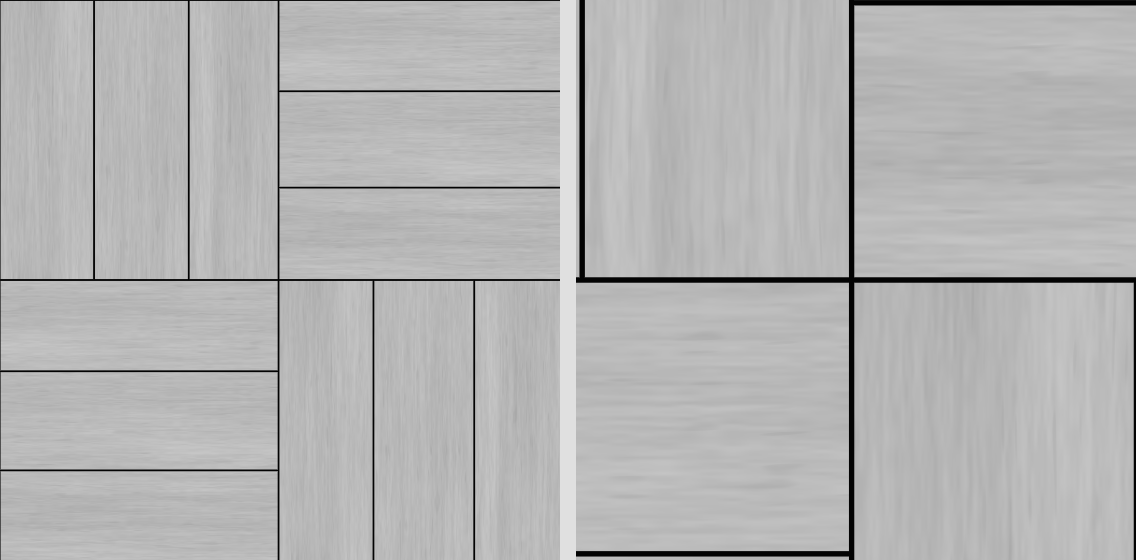
Left, the full canvas; right, a detail of the centre.
Give the GLSL for this texture, as a WebGL 1 fragment shader.

```glsl
precision highp float;
uniform vec2 u_resolution;

float hash(vec2 p) {
  return fract(sin(dot(p, vec2(12.9898, 78.233))) * 43758.5453);
}

float noise(vec2 p) {
  vec2 i = floor(p), f = fract(p);
  f = f * f * (3.0 - 2.0 * f);
  return mix(mix(hash(i), hash(i + vec2(1.0, 0.0)), f.x),
             mix(hash(i + vec2(0.0, 1.0)), hash(i + 1.0), f.x), f.y);
}

// Grey of a board; w runs across it, v along the grain
float wood(float w, float v, float plank, float horizontal) {
  float seed = plank * 7.3 + horizontal * 31.0;
  float warp = noise(vec2(v * 14.0, seed)) - 0.5;
  float wavy = w + 0.006 * warp;

  // Broad heartwood band and pale streak, placed per board
  float darkAt = plank < 0.5 ? 0.06 : plank < 1.5 ? mix(0.11, 0.04, horizontal) : 0.075;
  float paleAt = plank < 0.5 ? 0.125 : plank < 1.5 ? 0.14 : 0.03;
  float dark = 1.0 - smoothstep(0.026, 0.042, abs(w - darkAt + 0.003 * warp));
  dark *= 0.45 + 0.55 * noise(vec2(v * 5.0, seed + 4.0));
  float pale = 1.0 - smoothstep(0.004, 0.02, abs(wavy - paleAt));
  pale *= noise(vec2(v * 9.0, seed + 9.0));

  // Long fibres, fine pores and scattered short flecks
  float tone = noise(vec2(w * 32.0 + seed, v * 3.0 + seed));
  float streaks = noise(vec2(wavy * 130.0 + seed, v * 7.0));
  float fibres = noise(vec2(w * 340.0 + seed, v * 16.0));
  float pores = noise(vec2(w * 520.0, v * 75.0 + seed));
  float flecks = smoothstep(0.8, 0.95, noise(vec2(wavy * 260.0, v * 22.0 + seed)));

  return 0.733 - 0.022 * dark + 0.026 * pale - 0.025 * flecks
       + 0.028 * (tone - 0.5) + 0.022 * (streaks - 0.5)
       + 0.034 * (fibres - 0.5) + 0.026 * (pores - 0.5);
}

void main() {
  vec2 p = gl_FragCoord.xy / u_resolution;
  p.y = 1.0 - p.y;
  float pixel = 1.0 / min(u_resolution.x, u_resolution.y);

  // Two by two blocks with alternating board direction
  vec2 split = vec2(0.4974, 0.5);
  vec2 block = step(split, p);
  vec2 q = p - block * split;
  float horizontal = abs(block.x - block.y);
  if (horizontal > 0.5) q = q.yx;

  // Three slightly uneven boards per block
  vec2 joints = horizontal > 0.5
    ? vec2(0.163, 0.340 - 0.005 * block.x)
    : vec2(0.168, 0.337) + block.x * vec2(0.0015, 0.0125);
  float plank = step(joints.x, q.x) + step(joints.y, q.x);
  float start = plank < 0.5 ? 0.0 : plank < 1.5 ? joints.x : joints.y;
  float grey = wood(q.x - start, q.y, plank, horizontal);

  // Black gaps between boards, blocks and along the top and left edges
  vec2 toJoint = abs(q.x - joints);
  vec2 toSplit = abs(p - split);
  float gap = min(min(toJoint.x, toJoint.y), min(toSplit.x, toSplit.y));
  gap = min(gap, min(p.x + 0.0006, p.y));
  float board = smoothstep(-0.6 * pixel, 0.6 * pixel, gap - 0.0016);

  gl_FragColor = vec4(vec3(mix(0.01, grey, board)), 1.0);
}
```
